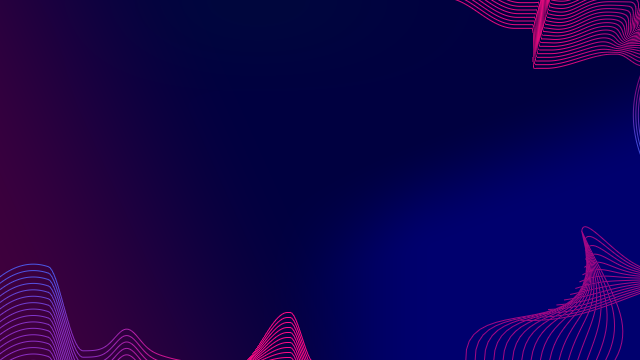
Reproduce this background procedurally as a Shadertoy shader.

```glsl
// Dark navy backdrop with purple and blue glows and neon line waves in the corners.

const float UNITS = 432.0;       // canvas height in design units
const float HALF_WIDTH = 0.6;    // half thickness of a line
const int RIBS = 17;             // upright lines of the mesh
const int STRANDS = 15;          // sideways lines of the mesh
const int SEGMENTS = 20;         // straight pieces per mesh line

const vec3 NAVY = vec3(0.0, 0.0, 0.25);
const vec3 TEAL = vec3(0.0, 0.025, 0.24);
const vec3 PLUM = vec3(0.25, 0.0, 0.24);
const vec3 ROYAL = vec3(0.0, 0.0, 0.43);
const vec3 SKY = vec3(0.30, 0.38, 0.98);
const vec3 VIOLET = vec3(0.58, 0.20, 0.82);
const vec3 PINK = vec3(1.0, 0.04, 0.52);
const vec3 MAGENTA = vec3(0.64, 0.03, 0.52);

float rise(float a, float b, float x) { return smoothstep(a, b, x); }
float fall(float a, float b, float x) { return 1.0 - smoothstep(a, b, x); }
float bell(float x, float width) { return exp(-x * x / (width * width)); }

// Coverage of the lines where phase is a whole number from 0 to count - 1.
float contours(float phase, float count) {
    float slope = max(length(vec2(dFdx(phase), dFdy(phase))), 1e-4);
    float d = abs(phase - round(phase)) / slope;
    float inside = step(-0.5, phase) * step(phase, count - 0.5);
    return inside * clamp(HALF_WIDTH * iResolution.y / UNITS - d + 0.5, 0.0, 1.0);
}

float segmentDistance(vec2 p, vec2 a, vec2 b) {
    vec2 ab = b - a;
    float t = clamp(dot(p - a, ab) / max(dot(ab, ab), 1e-5), 0.0, 1.0);
    return length(p - a - ab * t);
}

float bezierDistance(vec2 p, vec2 a, vec2 b, vec2 c, vec2 d) {
    float nearest = 1e5;
    vec2 last = a;
    for (int i = 1; i <= SEGMENTS; i++) {
        float t = float(i) / float(SEGMENTS), s = 1.0 - t;
        vec2 next = s*s*s*a + 3.0*s*s*t*b + 3.0*s*t*t*c + t*t*t*d;
        nearest = min(nearest, segmentDistance(p, last, next));
        last = next;
    }
    return nearest;
}

vec3 backdrop(vec2 p) {
    vec3 col = mix(NAVY, TEAL, rise(300.0, 430.0, p.y) * bell(p.x - 310.0, 160.0));
    float below = 200.0 + (p.x - 400.0) * 0.386 - p.y;
    col = mix(col, ROYAL, rise(-30.0, 110.0, below) * rise(310.0, 520.0, p.x));
    return mix(col, PLUM, fall(-60.0, 380.0, p.x + 0.45 * (p.y - 150.0)));
}

// Hills at the lower left.
float hillPhase(vec2 p) {
    float top = (104.0 - 0.0095 * pow(abs(p.x - 40.0), 2.0)) * fall(58.0, 100.0, p.x);
    top += 26.0 * bell(p.x - 152.0, 20.0) + 13.0 * fall(160.0, 232.0, p.x) - 2.0;
    return (top - p.y) / 7.7;
}

// Narrow peak at the bottom, its lines gathered on the left flank.
float peakPhase(vec2 p) {
    float top = 60.0 * rise(288.0, 345.0, p.x) * fall(348.0, 377.0, p.x) - 3.0;
    return (top - p.y) / (0.8 + 5.2 * rise(290.0, 345.0, p.x));
}

// Hanging folds at the upper right.
float foldPhase(vec2 p) {
    float depth = UNITS - p.y;
    float u = p.x - 0.25 * (65.0 - depth);
    float edge = 37.0 * rise(515.0, 610.0, u) + 48.0 * rise(630.0, 646.0, u) - 3.0;
    edge += 14.0 * rise(740.0, 775.0, u) - 17.0 * rise(660.0, 735.0, u);
    edge += 3.0 * sin((p.x - 655.0) / 12.0) * fall(10.0, 65.0, depth) * rise(640.0, 665.0, p.x);
    float pinch = bell(p.x - 738.0 - 0.9 * (65.0 - depth), 20.0);
    return (edge - depth) / (4.4 - 2.2 * pinch);
}

// Crossing ribs and strands at the lower right.
float meshDistance(vec2 p) {
    float d = 1e5;
    for (int i = 0; i < RIBS; i++) {
        float k = float(i) / float(RIBS - 1);
        d = min(d, bezierDistance(p,
            mix(vec2(559, 0), vec2(738, 0), k), mix(vec2(555, 92), vec2(765, 47), k),
            mix(vec2(740, 2), vec2(728, 87), k), vec2(698, 155)));
    }
    for (int i = 0; i < STRANDS; i++) {
        float k = float(i) / float(STRANDS - 1);
        vec2 bulge = vec2(32, -15) * 4.0 * k * (1.0 - k);
        d = min(d, bezierDistance(p,
            mix(vec2(698, 154), vec2(620, 48), k) + bulge,
            mix(vec2(700, 177), vec2(680, 44), k) + bulge,
            mix(vec2(735, 127), vec2(720, 62), k), mix(vec2(768, 112), vec2(768, 80), k)));
    }
    return d;
}

void mainImage(out vec4 fragColor, in vec2 fragCoord) {
    vec2 p = fragCoord / iResolution.y * UNITS;
    vec3 col = backdrop(p);

    vec3 hillColor = mix(mix(VIOLET, SKY, rise(30.0, 115.0, p.y)), PINK, rise(90.0, 225.0, p.x) * 0.8);
    col = mix(col, hillColor, contours(hillPhase(p), 20.0) * 0.9);
    col = mix(col, PINK, contours(peakPhase(p), 14.0));
    col = mix(col, mix(PINK, MAGENTA, rise(650.0, 768.0, p.x) * 0.6), contours(foldPhase(p), 40.0) * 0.9);

    // Thin arcs on the right border.
    float arcPhase = (p.x - 760.0 - 8.0 * pow(abs(p.y - 294.0) / 46.0, 2.0)) / 3.0;
    col = mix(col, mix(SKY, MAGENTA, rise(240.0, 345.0, p.y)), contours(arcPhase, 3.0) * 0.8);

    if (p.x > 550.0 && p.y < 170.0) {
        float pixel = UNITS / iResolution.y;
        col = mix(col, MAGENTA, clamp((HALF_WIDTH - meshDistance(p)) / pixel + 0.5, 0.0, 1.0));
    }
    fragColor = vec4(col, 1.0);
}
```
